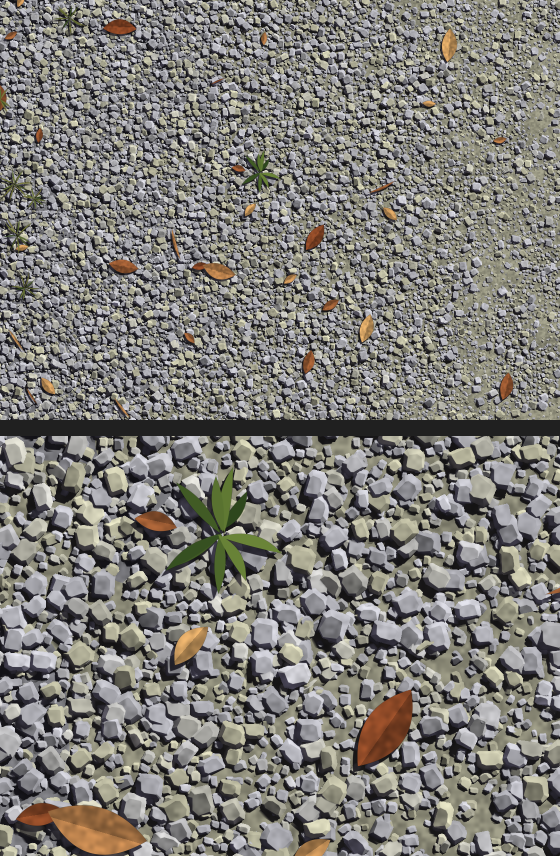
Top: the whole. Bottom: its middle third, enlarged.
Reproduce this texture procedurally as a WebGL 2 fragment shader.

```glsl
#version 300 es
precision highp float;
// Sunlit crushed grey gravel with dry leaves, grass tufts and a small weed.
uniform vec2 u_resolution;
out vec4 fragColor;

const vec2 SUN = vec2(0.6, 0.8);

vec3 hash3(vec2 p) {
  vec3 q = fract(p.xyx * vec3(0.1031, 0.1030, 0.0973));
  q += dot(q, q.yxz + 33.33);
  return fract((q.xxy + q.yzz) * q.zyx);
}

float noise(vec2 p) {
  vec2 i = floor(p), f = p - i;
  f *= f * (3.0 - 2.0 * f);
  return mix(mix(hash3(i).x, hash3(i + vec2(1, 0)).x, f.x),
             mix(hash3(i + vec2(0, 1)).x, hash3(i + 1.0).x, f.x), f.y);
}

vec2 turn(vec2 p, float a) {
  float c = cos(a), s = sin(a);
  return vec2(c * p.x + s * p.y, c * p.y - s * p.x);
}

// Amount of worn, dusty ground: grows to the right in patches.
float wear(vec2 p) {
  return smoothstep(0.5, 1.35, p.x + 0.6 * (noise(p * 5.0) - 0.5));
}

// Faceted stones on a jittered grid: height, lightness, warmth.
vec3 stones(vec2 p, float density, float seed, float worn) {
  p *= density;
  vec2 cell = floor(p);
  vec3 best = vec3(0.0);
  for (int j = -1; j <= 1; j++)
  for (int i = -1; i <= 1; i++) {
    vec2 id = cell + vec2(i, j);
    vec3 a = hash3(id + seed), b = hash3(id + seed + 57.3);
    if (fract(b.z * 7.3) < worn) continue;
    vec2 q = turn(p - id - 0.1 - 0.8 * a.xy, b.y * 6.283);
    q.y *= 1.0 + 0.5 * a.z;
    float r = mix(0.36, 0.65, b.x);
    float d = max(max(q.x * 1.15, -q.x), max(q.y, -q.y * 1.2));
    d = max(d, abs(dot(q, vec2(0.62, 0.72))));
    d = max(d, abs(dot(q, vec2(0.68, -0.6))));
    if (d > r) continue;
    float top = r * 0.55 + dot(q, a.yz - 0.5) * 0.8;
    float h = min(top, (r - d) * 1.6) + 0.38 * b.z;
    if (h > best.x) best = vec3(h, a.x, fract(a.y * 5.7));
  }
  return best / vec3(density, 1.0, 1.0);
}

vec3 gravel(vec2 p, float worn) {
  vec3 coarse = stones(p, 50.0, 11.0, 0.05 + 0.55 * worn);
  vec3 fine = stones(p, 108.0, 171.0, 0.1);
  vec3 top = coarse.x > fine.x ? coarse : fine;
  float soil = 0.0055 * worn * noise(p * 14.0);
  return soil > top.x ? vec3(soil, 0.2, 0.9) : top;
}

// Signed extent of a pointed blade lying along x.
float blade(vec2 q, float len, float wid, float bend) {
  float x = q.x / len;
  return abs(q.y + bend * len * x * x) - wid * (1.0 - x * x);
}

// Leaves, twigs and plants: colour and coverage.
vec4 litter(vec2 p, float px) {
  vec4 res = vec4(0.0);
  float aspect = u_resolution.x / u_resolution.y;
  for (int i = 0; i < 30; i++) {
    vec3 a = hash3(vec2(i, 3.7)), b = hash3(vec2(i, 91.2));
    vec2 q = p - vec2(pow(a.x, 1.6) * aspect, a.y);
    float len = mix(0.016, 0.045, b.x * b.x);
    if (dot(q, q) > len * len * 1.4) continue;
    q = turn(q, a.z * 6.283);
    float wid = len * (b.y < 0.25 ? 0.1 : 0.45);
    float m = smoothstep(px, -px, blade(q, len, wid, 0.25 * (b.z - 0.5)));
    vec3 col = mix(vec3(0.48, 0.22, 0.11), vec3(0.8, 0.62, 0.38), fract(b.z * 3.1));
    col *= 0.82 + 0.3 * noise(q * 220.0) + 0.12 * sign(q.y);
    res = mix(res, vec4(col, 1.0), m);
  }
  for (int k = 0; k < 7; k++) {
    vec3 a = hash3(vec2(k, 47.1));
    bool weed = k == 0;
    vec2 c = weed ? vec2(0.62, 0.59) : vec2(a.x * a.x * 0.25, 0.25 + 0.75 * a.y);
    float size = weed ? 0.03 : 0.016 + 0.012 * a.z;
    vec2 q = p - c;
    if (dot(q, q) > size * size * 6.0) continue;
    for (int n = 0; n < 9; n++) {
      vec3 b = hash3(vec2(n, k * 13 + 5));
      float len = size * (0.6 + 0.4 * b.x);
      vec2 s = turn(q, float(n) * 0.7 + b.y) - vec2(len, 0.0);
      float m = smoothstep(px, -px, blade(s, len, weed ? 0.0045 : 0.0018, 0.3 * (b.z - 0.5)));
      vec3 col = mix(vec3(0.15, 0.25, 0.1), vec3(0.42, 0.52, 0.22), b.z);
      if (!weed) col = mix(col, vec3(0.6, 0.53, 0.28), b.x * 0.7);
      res = mix(res, vec4(col, 1.0), m);
    }
  }
  return res;
}

vec3 shade(vec2 p, float px) {
  float worn = wear(p);
  vec3 g = gravel(p, worn);
  // Slope towards the sun and cast shadow.
  float slope = clamp((gravel(p + SUN * 0.0012, worn).x - g.x) / 0.0012, -1.5, 2.0);
  float block = 0.0;
  for (int i = 1; i <= 4; i++) {
    float t = 0.0035 * float(i);
    block = max(block, gravel(p + SUN * t, worn).x - g.x - 0.8 * t);
  }
  float sun = 1.0 - smoothstep(0.0, 0.0015, block);
  vec4 cover = litter(p, px);
  sun *= 1.0 - litter(p + SUN * 0.006, px).a;
  float lit = sun * max(0.0, 0.62 - 0.78 * slope) / sqrt(1.0 + slope * slope);
  float sky = 0.23 * mix(0.5, 1.0, smoothstep(0.0, 0.009, g.x));
  // Stone colour with mineral grain.
  float grain = 0.6 * noise(p * 260.0) + 0.4 * noise(p * 120.0 + 9.0);
  float albedo = mix(0.7, 1.1, g.y) * (0.76 + 0.48 * grain);
  vec3 tint = mix(vec3(0.99, 0.99, 1.03), vec3(1.03, 1.02, 0.88), smoothstep(0.35, 0.9, g.z));
  tint *= mix(vec3(0.95, 0.91, 1.1), vec3(1.0), smoothstep(0.0, 0.3, lit));
  float tone = albedo * (sky + 0.9 * lit);
  tone = min(tone, 0.62 + 0.4 * (tone - 0.62));
  return mix(tint * tone, cover.rgb, cover.a);
}

void main() {
  float px = 1.0 / u_resolution.y;
  vec3 sum = vec3(0.0);
  for (int s = 0; s < 4; s++) {
    vec2 offset = vec2(s & 1, s >> 1) * 0.5 - 0.25;
    sum += shade((gl_FragCoord.xy + offset) * px, px * 0.5);
  }
  fragColor = vec4(sum * 0.25, 1.0);
}
```
